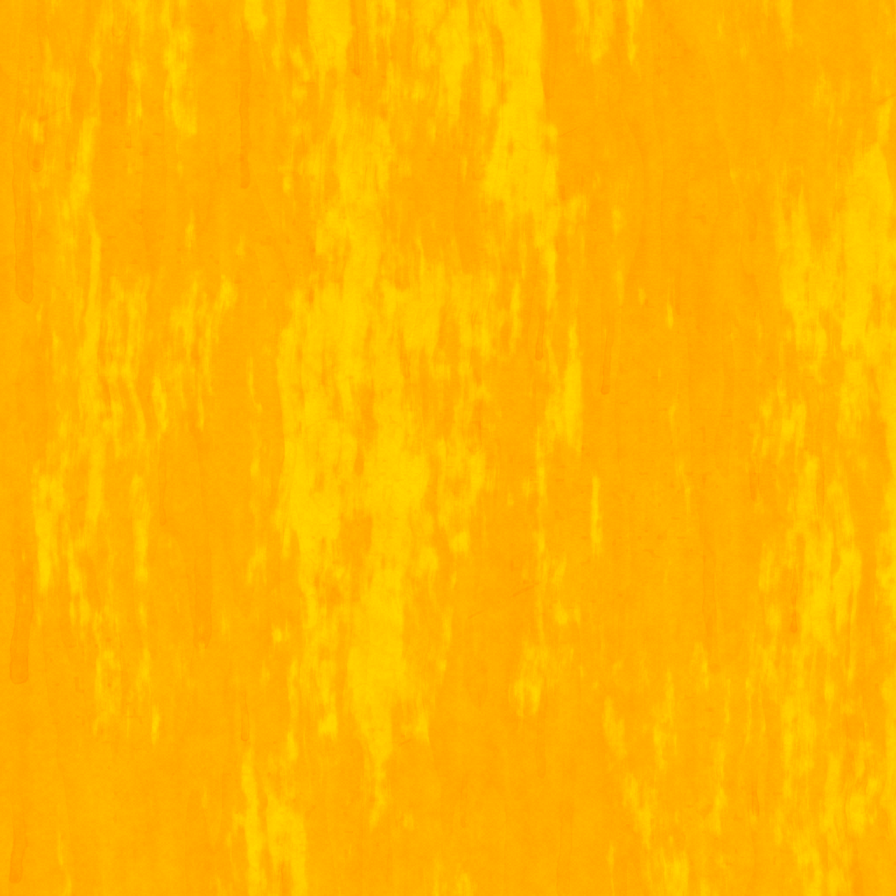
This texture is drawn by a Shadertoy shader. Its source:

```glsl
// Weathered amber paint: vertical stains in orange with frayed yellow patches.
// Stretched value noise makes the patches, fibres and tide lines; looped
// distance functions add dark drips with rounded tips and slanted scratches.

float hash(vec2 p) {
    return fract(sin(dot(p, vec2(127.1, 311.7))) * 43758.5453);
}

float noise(vec2 p) {
    vec2 cell = floor(p), f = fract(p);
    f = f * f * (3.0 - 2.0 * f);
    float low = mix(hash(cell), hash(cell + vec2(1, 0)), f.x);
    float high = mix(hash(cell + vec2(0, 1)), hash(cell + vec2(1, 1)), f.x);
    return mix(low, high, f.y);
}

float fbm(vec2 p) {
    float sum = 0.0, weight = 0.533;
    for (int i = 0; i < 4; i++) {
        sum += weight * noise(p);
        p = p * 2.03 + vec2(17.3, 9.1);
        weight *= 0.5;
    }
    return sum;
}

// Distance to the segment from a to b
float segment(vec2 p, vec2 a, vec2 b) {
    vec2 ab = b - a;
    float t = clamp(dot(p - a, ab) / dot(ab, ab), 0.0, 1.0);
    return length(p - a - ab * t);
}

// Darkening by runs of paint: soft body, broken rim, heavier toward the tip
float drips(vec2 uv) {
    float dark = 0.0;
    float rough = 0.007 * (fbm(uv * vec2(90, 50)) - 0.5);
    float broken = smoothstep(0.25, 0.6, noise(uv * vec2(60, 28) + 5.0));
    for (int i = 0; i < 46; i++) {
        float id = float(i);
        vec2 tip = vec2(hash(vec2(id, 1.7)), hash(vec2(id, 5.3)) * 1.15 - 0.15);
        float run = mix(0.06, 0.36, hash(vec2(id, 8.9)));
        float width = mix(0.002, 0.010, pow(hash(vec2(id, 3.1)), 2.0));
        vec2 p = uv;
        p.x += 0.03 * (fbm(vec2(id * 7.7, uv.y * 6.0)) - 0.5);
        tip.x += 0.03 * (fbm(vec2(id * 7.7, tip.y * 6.0)) - 0.5);
        float d = segment(p, tip, tip + vec2(0.0, run)) - width + rough;
        float fade = 1.0 - smoothstep(0.2 * run, run, p.y - tip.y);
        float body = 1.0 - smoothstep(-0.001, 0.0015, d);
        float rim = broken * (1.0 - smoothstep(0.0, 0.002, abs(d)));
        float bead = 1.0 - smoothstep(0.003, 0.006, length(p - tip) + rough);
        float strength = mix(0.3, 1.0, hash(vec2(id, 6.4)));
        dark = max(dark, strength * (fade * (0.55 * body + 0.5 * rim) + 0.35 * bead));
    }
    return dark;
}

// Faint broken scratches rising to the right
float scratches(vec2 uv) {
    float marks = 0.0;
    for (int i = 0; i < 5; i++) {
        float id = float(i);
        vec2 start = vec2(hash(vec2(id, 21.0)), hash(vec2(id, 34.0)));
        vec2 span = vec2(0.08, 0.04) * mix(0.6, 1.3, hash(vec2(id, 55.0)));
        float d = segment(uv, start, start + span) + 0.003 * (noise(uv * 60.0) - 0.5);
        marks = max(marks, 1.0 - smoothstep(0.0005, 0.0025, d));
    }
    return marks * smoothstep(0.25, 0.55, noise(uv * 45.0));
}

// Stains that darken slowly sideways and stop at a crisp tide line
float tides(vec2 p) {
    float level = fract(6.0 * fbm(p));
    return level * level * (1.0 - smoothstep(0.93, 1.0, level));
}

void mainImage(out vec4 fragColor, in vec2 fragCoord) {
    vec2 uv = fragCoord / iResolution.y;
    vec2 bent = uv;
    bent.x += 0.022 * (fbm(uv * vec2(6, 10)) - 0.5);

    // Tall yellow patches with ragged, fibrous borders
    float fibre = fbm(bent * vec2(85, 11) + 31.0);
    float ragged = fbm(uv * vec2(75, 48) + 23.0);
    float field = 0.42 * fbm(bent * vec2(11, 1.7) + 4.0)
                + 0.24 * fbm(bent * vec2(24, 9) + 12.0)
                + 0.20 * fibre + 0.14 * ragged;
    float yellow = smoothstep(0.495, 0.64, field);
    float border = 4.0 * yellow * (1.0 - yellow);
    yellow += border * (1.2 * (fibre - 0.5) + 0.9 * (ragged - 0.5));

    // Thin bright wisps around the patches
    float wisp = smoothstep(0.56, 0.68, fbm(bent * vec2(110, 12) + 61.0));
    yellow += 0.4 * wisp * smoothstep(0.46, 0.55, field) * (1.0 - clamp(yellow, 0.0, 1.0));

    // Cloudy mottling and curled veins inside the patches
    float cloud = fbm(bent * vec2(32, 24) + 50.0);
    float vein = 1.0 - smoothstep(0.0, 0.035, abs(fbm(bent * vec2(22, 15) + 70.0) - 0.5));
    yellow *= 0.92 + 0.7 * (cloud - 0.5) - 0.16 * vein;

    // Orange ground with streaks, tide lines, blotches and grain
    float green = 0.691;
    green += 0.06 * (fbm(bent * vec2(44, 3) + 90.0) - 0.5);
    green += 0.05 * (fbm(uv * vec2(60, 42) + 110.0) - 0.5);
    green += 0.025 * (noise(uv * 230.0) - 0.5);
    green += 0.022 * (hash(floor(uv * 512.0)) - 0.5);
    green -= 0.026 * tides(bent * vec2(11, 1.8) + 130.0);
    green += 0.125 * max(yellow, 0.0);

    // Drips, scratches and scattered specks
    green -= 0.068 * drips(uv) * (1.0 - 0.5 * clamp(yellow, 0.0, 1.0));
    green -= 0.035 * scratches(uv);
    green -= 0.035 * smoothstep(0.8, 0.95, noise(uv * 140.0 + 8.0))
                   * smoothstep(0.45, 0.7, noise(uv * 14.0));

    fragColor = vec4(1.0, clamp(green, 0.6, 0.83), 0.0, 1.0);
}
```
